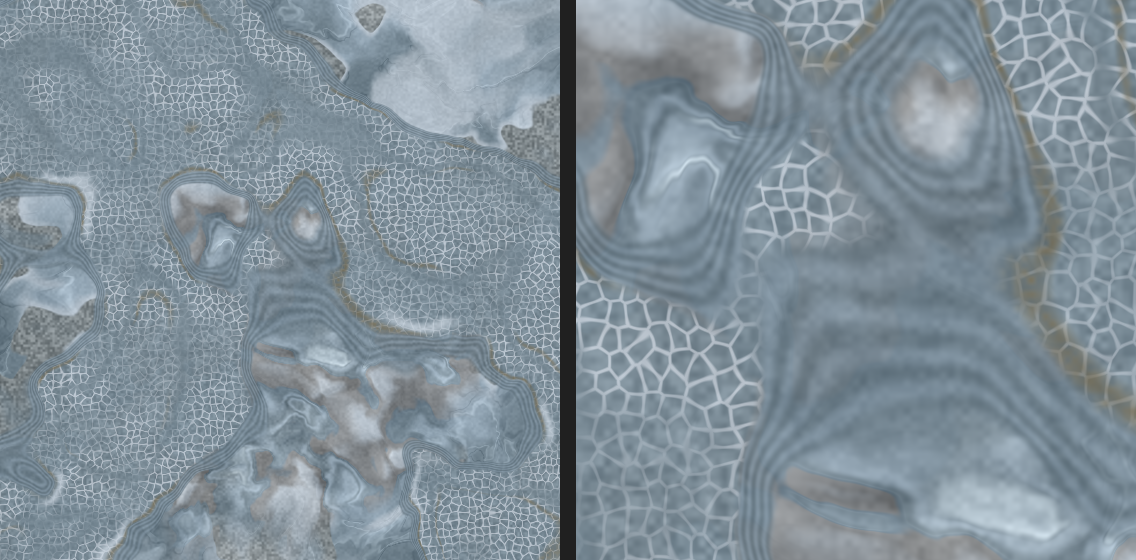
Left, the full canvas; right, a detail of the centre.
Give the GLSL for this texture, as a WebGL 1 fragment shader.

```glsl
precision highp float;
// Blue-grey agate: netted cells with banded rims, grainy patches and glossy folds.
uniform vec2 u_resolution;

#define SLATE vec3(0.42, 0.49, 0.535)
#define SKY vec3(0.60, 0.675, 0.735)
#define PALE vec3(0.75, 0.79, 0.83)
#define GREY vec3(0.475, 0.50, 0.505)
#define GOLD vec3(0.42, 0.38, 0.28)
#define AGATE_SCALE 3.4
#define AGATE_LEVEL 0.57
#define CELL_SCALE 72.0
#define GRAIN_SCALE 230.0
#define PATCH_SCALE 7.0
#define FOLD_SCALE 17.0
#define FOLD_CENTER vec2(0.54, 0.41)

float hash(vec2 p) {
  return fract(sin(dot(p, vec2(127.1, 311.7))) * 43758.5453);
}

float noise(vec2 p) {
  vec2 i = floor(p), f = fract(p);
  f = f * f * (3.0 - 2.0 * f);
  return mix(mix(hash(i), hash(i + vec2(1.0, 0.0)), f.x),
             mix(hash(i + vec2(0.0, 1.0)), hash(i + 1.0), f.x), f.y);
}

float fbm(vec2 p, int octaves) {
  float sum = 0.0, total = 0.0, gain = 0.5;
  for (int i = 0; i < 6; i++) {
    if (i >= octaves) break;
    sum += gain * noise(p);
    total += gain;
    gain *= 0.5;
    p = mat2(1.6, 1.2, -1.2, 1.6) * p + 7.3;
  }
  return sum / total;
}

vec2 warp(vec2 p, float scale, float amount, int octaves) {
  vec2 q = p * scale;
  return p + amount * (vec2(fbm(q + 3.1, octaves), fbm(q + 47.7, octaves)) - 0.5);
}

// Gap between the two nearest cell seeds: zero on the walls of the net.
float cellGap(vec2 p) {
  vec2 cell = floor(p);
  float nearest = 9.0, second = 9.0;
  for (int y = -1; y <= 1; y++) {
    for (int x = -1; x <= 1; x++) {
      vec2 c = cell + vec2(float(x), float(y));
      float d = length(c + 0.15 + 0.7 * vec2(hash(c), hash(c + 19.7)) - p);
      second = min(second, max(nearest, d));
      nearest = min(nearest, d);
    }
  }
  return second - nearest;
}

float band(float x, float center, float width) {
  return 1.0 - smoothstep(0.0, width, abs(x - center));
}

void main() {
  vec2 uv = gl_FragCoord.xy / min(u_resolution.x, u_resolution.y);
  vec2 coarse = warp(uv, 5.0, 0.16, 3);
  vec2 fine = warp(coarse, 15.0, 0.07, 4);
  vec2 folded = warp(fine, 24.0, 0.06, 3);
  float grain = noise(uv * GRAIN_SCALE) - 0.5;
  vec2 toCenter = uv - FOLD_CENTER;
  float center = exp(-16.0 * dot(toCenter, toCenter));

  // Marbled ground with thin veins and pale clouds
  vec3 color = mix(SLATE, SKY, smoothstep(0.28, 0.72, fbm(fine * 9.0 + 4.0, 5)));
  float vein = fbm(folded * 13.0 + 21.0, 3);
  color += 0.09 * band(vein, 0.53, 0.035) - 0.07 * band(vein, 0.44, 0.03);
  float cloud = smoothstep(0.51, 0.70, fbm(fine * 5.0 + 31.0, 4));
  color = mix(color, PALE, 0.7 * cloud);

  // Grainy grey patches with a soft pale halo
  float level = fbm(warp(coarse, 22.0, 0.025, 3) * PATCH_SCALE + 61.0, 3);
  float patchMask = smoothstep(0.55, 0.575, level) * (1.0 - 0.6 * smoothstep(0.66, 0.78, level));
  float halo = smoothstep(0.48, 0.555, level) * (1.0 - smoothstep(0.555, 0.58, level));
  color = mix(color, PALE, halo * 0.75 * smoothstep(0.35, 0.6, noise(uv * 9.0)));
  color = mix(color, GREY + 0.08 * cloud + 0.22 * grain, 0.82 * patchMask);

  // Glossy folds: taupe pools, pale hearts and dark rims
  float foldMask = smoothstep(0.49, 0.60, fbm(coarse * 3.5 + 83.0, 3) + 0.26 * center - 0.07);
  float height = fbm(warp(fine, 13.0, 0.05, 2) * FOLD_SCALE + 11.0, 2);
  float lit = fbm(warp(fine, 13.0, 0.05, 2) * FOLD_SCALE + 11.0 + vec2(0.12, -0.12), 2) - height;
  vec3 fold = mix(SLATE, SKY, 0.5 + 0.4 * sin(height * 36.0));
  fold = mix(fold, GREY + vec3(0.03, 0.01, 0.01), smoothstep(0.52, 0.56, height));
  fold = mix(fold, PALE, 0.9 * smoothstep(0.61, 0.80, height));
  fold += 0.9 * lit - 0.09 * band(height, 0.53, 0.03);
  fold += 0.28 * band(height, 0.30, 0.06) * smoothstep(0.62, 0.8, noise(uv * 14.0));
  color = mix(color, fold, 0.85 * foldMask);

  // Agate bodies: striped shell, golden rim, netted inside
  float depth = fbm(warp(coarse, 18.0, 0.02, 2) * AGATE_SCALE + 5.0, 2) - 0.16 * center - AGATE_LEVEL;
  float shell = smoothstep(-0.055, -0.04, depth) * (1.0 - smoothstep(0.0, 0.01, depth));
  float stripes = 0.5 + 0.5 * sin(depth * 480.0 + 5.0 * noise(uv * 10.0));
  color = mix(color, mix(SLATE - 0.03, SKY - 0.07, stripes * 0.7), 0.8 * shell);
  float inside = smoothstep(0.0, 0.012, depth);
  float gap = cellGap(warp(uv, 30.0, 0.012, 2) * CELL_SCALE);
  float wall = 1.0 - smoothstep(0.04, 0.24, gap);
  float netting = 0.4 + 0.6 * smoothstep(0.25, 0.7, noise(uv * 13.0 + 9.0));
  vec3 net = mix(SLATE + 0.045 + 0.08 * grain, PALE - 0.02, wall * netting);
  net = mix(net, SLATE + 0.03, 0.85 * band(depth, 0.135, 0.025));
  color = mix(color, net, 0.9 * inside);
  float broken = smoothstep(0.4, 0.65, noise(uv * 11.0 + 40.0)) * (0.65 + 0.7 * grain);
  float rim = max(band(depth, 0.012, 0.014), 0.8 * band(depth, 0.165, 0.012));
  color = mix(color, GOLD, 0.8 * rim * broken);
  float frost = band(depth, 0.035, 0.03) * smoothstep(0.6, 0.8, noise(uv * 8.0 + 71.0));
  color = mix(color, PALE + 0.04, 0.7 * frost);

  // Mineral speckle
  color += 0.05 * grain + 0.06 * (fbm(folded * 60.0, 3) - 0.5);
  gl_FragColor = vec4(clamp(color, 0.0, 1.0), 1.0);
}
```
